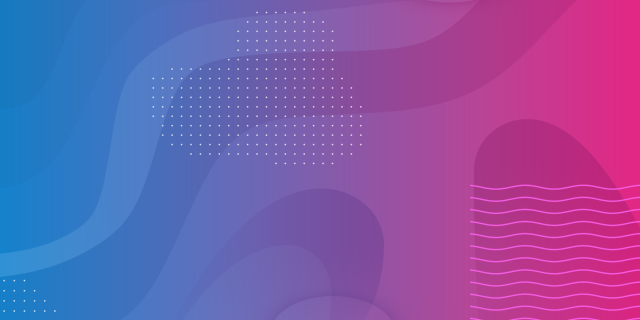
Reproduce this background procedurally as a Shadertoy shader.

```glsl
// Blue to magenta gradient with flowing bands, soft blobs, dot grids and wavy lines.

// Lengths are in canvas heights; the composition is 2 wide and 1 high.
const vec3 GRADIENT[5] = vec3[5](
    vec3(0.08, 0.51, 0.80), vec3(0.30, 0.44, 0.75), vec3(0.505, 0.36, 0.67),
    vec3(0.72, 0.27, 0.59), vec3(0.89, 0.15, 0.515));
const vec3 LIGHT = vec3(0.70, 0.88, 1.0);
const vec3 DEEP_BLUE = vec3(0.10, 0.28, 0.45);
const vec3 DEEP_PURPLE = vec3(0.34, 0.20, 0.53);
const vec3 DEEP_PINK = vec3(0.50, 0.08, 0.38);
const vec3 LINE_COLOR = vec3(0.98, 0.38, 0.93);

const float DOT_RADIUS = 0.0023;
const float DOT_OPACITY = 0.8;
const float DOT_STEP = 0.02948;
const vec2 DOT_ORIGIN = vec2(0.479, 0.961);
const float CORNER_STEP = 0.0317;
const vec2 CORNER_ORIGIN = vec2(0.013, 0.028);

const float LINE_STEP = 0.0378;
const float LINE_TOP = 0.415;
const float LINE_LEFT = 1.469;
const float LINE_HALF_WIDTH = 0.0021;
const float WAVE_HEIGHT = 0.006;
const float WAVE_LENGTH = 0.1823;

float cover(float d) {
    float pixel = 0.75 / iResolution.y;
    return smoothstep(-pixel, pixel, d);
}

vec3 gradient(float t) {
    float s = clamp(t, 0.0, 1.0) * 4.0;
    int i = min(int(s), 3);
    return mix(GRADIENT[i], GRADIENT[i + 1], s - float(i));
}

// Smooth rise of given height, centre and half width.
float rise(float x, float height, float centre, float width) {
    return height * (0.5 + 0.5 * tanh((x - centre) / width));
}

// Band edges, numbered from the top left corner towards the lower right.
float edgeHeight(int edge, float x) {
    if (edge == 0) return 0.655 + rise(x, 0.40, 0.195, 0.08);
    if (edge == 1) return 0.40 + rise(x, 0.60, 0.28, 0.14);
    if (edge == 2) return 0.195 + rise(x, 0.36, 0.345, 0.035)
        + rise(x, 0.40, 0.38, 0.22) + rise(x, 0.06, 1.15, 0.25);
    if (edge == 3) return 0.12 + rise(x, 0.40, 0.49, 0.07)
        + rise(x, 0.32, 0.38, 0.25) + rise(x, 0.30, 1.49, 0.15);
    return -0.05 + rise(x, 0.69, 0.572, 0.155) + rise(x, 0.55, 1.72, 0.26);
}

float aboveEdge(int edge, vec2 p) {
    const float e = 0.002;
    float slope = (edgeHeight(edge, p.x + e) - edgeHeight(edge, p.x - e)) / (2.0 * e);
    return cover((p.y - edgeHeight(edge, p.x)) / sqrt(1.0 + slope * slope));
}

// Signed depth of a hill: a parabola on one side, a rounded bulge on the other.
float hill(vec2 p, vec2 peak, float bend, vec3 radii, float side) {
    vec2 d = (p - peak) * vec2(side, 1.0);
    if (d.x < 0.0) return (-d.y - bend * d.x * d.x) / sqrt(1.0 + 4.0 * bend * bend * d.x * d.x);
    d.y += radii.y;
    vec2 r = vec2(radii.x, d.y > 0.0 ? radii.y : radii.z);
    return (1.0 - length(d / r)) * min(r.x, r.y);
}

float ellipse(vec2 p, vec2 centre, vec2 r) {
    return (1.0 - length((p - centre) / r)) * min(r.x, r.y);
}

// Raised disc with a soft shadow around it.
vec3 raisedDisc(vec3 col, vec2 p, vec2 centre, vec2 r, vec3 shade) {
    float d = ellipse(p, centre, r);
    float shadow = 0.25 * exp(min(d, 0.0) / 0.018);
    return mix(mix(col, shade, shadow), mix(col, LIGHT, 0.02), cover(d));
}

// Centre of the nearest dot in a square grid.
vec2 gridPoint(vec2 p, vec2 origin, float spacing) {
    return origin + spacing * round((p - origin) / spacing);
}

float superellipse(vec2 d, vec2 r) {
    vec2 q = abs(d) / r;
    return dot(q * q, q);
}

void mainImage(out vec4 fragColor, in vec2 fragCoord) {
    vec2 p = fragCoord / iResolution.y;
    vec3 col = gradient(p.x * 0.5);

    // Flowing bands
    float above2 = aboveEdge(2, p), above3 = aboveEdge(3, p), above4 = aboveEdge(4, p);
    float fade = 1.0 - smoothstep(0.1, 1.3, p.x);
    float corner = 1.0 - smoothstep(0.0, 0.5, length(p - vec2(0.0, 0.15)));
    col = mix(col, DEEP_BLUE, 0.07 * aboveEdge(0, p) + 0.06 * aboveEdge(1, p) * fade);
    col = mix(col, DEEP_PURPLE, 0.09 * above2 * smoothstep(0.4, 1.0, p.x));
    col = mix(col, LIGHT, (0.03 + 0.09 * fade + 0.05 * corner) * above3 * (1.0 - above2));
    col = mix(col, mix(DEEP_BLUE, DEEP_PINK, smoothstep(0.4, 1.2, p.x)),
        mix(0.05, 0.18, smoothstep(0.2, 1.3, p.x)) * above4 * (1.0 - above3));
    col = mix(col, LIGHT, 0.06 * fade * (1.0 - above4));

    // Soft blobs
    float blob = cover(hill(p, vec2(1.005, 0.411), 1.92, vec3(0.195, 0.176, 0.32), 1.0));
    col = mix(col, DEEP_PURPLE, blob * mix(0.08, 0.33, smoothstep(0.65, 1.15, p.x))
        * smoothstep(-0.15, 0.25, p.y));
    blob = cover(hill(p, vec2(0.90, 0.234), 2.15, vec3(0.135, 0.146, 0.30), 1.0));
    col = mix(col, LIGHT, 0.05 * blob);
    blob = cover(hill(p, vec2(1.648, 0.628), 2.76, vec3(0.167, 0.16, 1.2), -1.0));
    col = mix(col, DEEP_PINK, blob * mix(0.09, 0.30, smoothstep(0.0, 0.5, p.y)));
    col = raisedDisc(col, p, vec2(1.04, -0.042), vec2(0.195, 0.117), DEEP_PURPLE);
    col = raisedDisc(col, p, vec2(1.406, 1.078), vec2(0.182, 0.086), DEEP_PINK);

    // Dot grids, each clipped by a mask tested at the dot centres
    vec2 g = gridPoint(p, DOT_ORIGIN, DOT_STEP);
    vec2 low = g - vec2(0.807, 0.651);
    low.x += 0.3 * low.y + 3.0 * min(low.y + 0.13, 0.0);
    float mask = min(superellipse(low, vec2(0.335, 0.163)),
        superellipse(g - vec2(0.885, 0.844), vec2(0.161, 0.123)));
    float dots = cover(DOT_RADIUS - length(p - g)) * step(mask, 1.0);
    g = gridPoint(p, CORNER_ORIGIN, CORNER_STEP);
    dots += cover(DOT_RADIUS - length(p - g)) * step(length(g + vec2(0.0, 0.029)), 0.1826);
    col = mix(col, vec3(1.0), DOT_OPACITY * min(dots, 1.0));

    // Wavy lines
    float v = p.y - WAVE_HEIGHT * cos(6.2832 * (p.x - 1.641) / WAVE_LENGTH);
    float row = max(round((LINE_TOP - v) / LINE_STEP), 0.0);
    float line = cover(LINE_HALF_WIDTH - abs(v - LINE_TOP + row * LINE_STEP));
    col = mix(col, LINE_COLOR, 0.92 * line * cover(p.x - LINE_LEFT));

    fragColor = vec4(col, 1.0);
}
```
